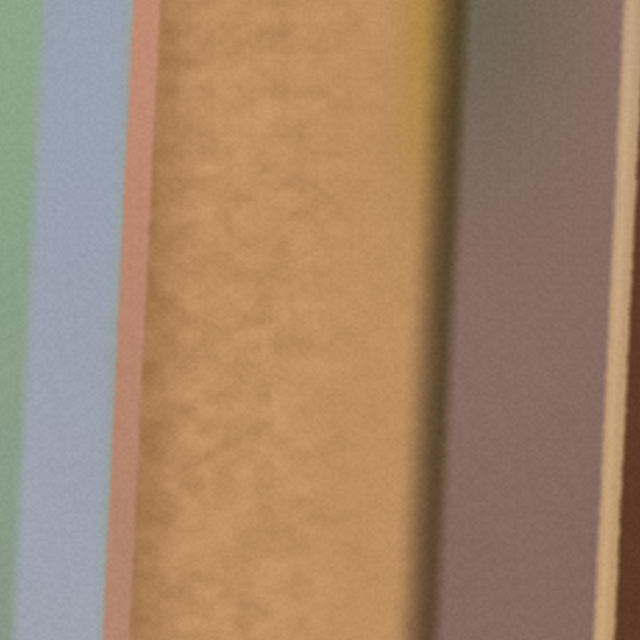
Write a WebGL 1 fragment shader that draws this texture.

```glsl
precision highp float;
// Leaning painted boards: soft vertical bands with a shaded groove and fine grain.
uniform vec2 u_resolution;

float hash(vec2 p) {
  return fract(sin(dot(p, vec2(127.1, 311.7))) * 43758.5453);
}

float noise(vec2 p) {
  vec2 i = floor(p);
  vec2 f = fract(p);
  f = f * f * (3.0 - 2.0 * f);
  return mix(mix(hash(i), hash(i + vec2(1.0, 0.0)), f.x),
             mix(hash(i + vec2(0.0, 1.0)), hash(i + vec2(1.0, 1.0)), f.x), f.y);
}

float fbm(vec2 p) {
  float sum = 0.0;
  float amp = 0.5;
  for (int i = 0; i < 4; i++) {
    sum += amp * noise(p);
    p = p * 2.03 + 17.3;
    amp *= 0.5;
  }
  return sum;
}

// Soft step centred on an edge
float edge(float center, float halfWidth, float x) {
  return smoothstep(center - halfWidth, center + halfWidth, x);
}

void main() {
  vec2 uv = gl_FragCoord.xy / u_resolution;

  // Straighten the lean, with slightly rough borders
  float x = uv.x + 0.048 * (1.0 - uv.y);
  float rough = x + 0.004 * (fbm(vec2(uv.x * 30.0, uv.y * 70.0)) - 0.47);

  // Green and blue bands, with a pale rim beside the pink strip
  vec3 green = mix(vec3(0.52, 0.59, 0.52), vec3(0.56, 0.65, 0.54), uv.y);
  vec3 blue = mix(vec3(0.62, 0.64, 0.69), vec3(0.59, 0.63, 0.69), uv.y);
  vec3 color = mix(green, blue, edge(0.068, 0.014, rough));
  color = mix(color, vec3(0.60, 0.63, 0.60), 0.75 * edge(0.197, 0.010, rough));

  // Pink strip
  vec3 pink = mix(vec3(0.70, 0.52, 0.43), vec3(0.75, 0.54, 0.44), uv.y);
  color = mix(color, pink, edge(0.208, 0.005, rough));

  // Tan board: dark at the left, golden at the upper right, mottled between
  vec3 tan_ = mix(vec3(0.65, 0.47, 0.31), vec3(0.74, 0.56, 0.38), smoothstep(0.245, 0.34, x));
  float golden = smoothstep(0.59, 0.67, x) * smoothstep(0.45, 1.0, uv.y);
  tan_ = mix(tan_, vec3(0.70, 0.54, 0.29), golden);
  float mottle = fbm(uv * vec2(34.0, 42.0)) - 0.47;
  float mottleMask = 1.0 - smoothstep(0.45, 0.64, x);
  tan_ += mottle * mix(0.03, 0.11, mottleMask) * vec3(1.0, 0.95, 0.85);
  color = mix(color, tan_, edge(0.250, 0.005, rough));

  // Shaded fall-off into the groove
  vec3 groove = mix(vec3(0.37, 0.28, 0.20), vec3(0.34, 0.28, 0.17), uv.y);
  color = mix(color, groove, smoothstep(0.656, 0.720, rough));

  // Mauve board, greyer near the top left
  vec3 mauve = mix(vec3(0.52, 0.41, 0.38), vec3(0.53, 0.43, 0.39), uv.y);
  float grey = smoothstep(0.55, 1.05, uv.y) * (1.0 - smoothstep(0.74, 0.98, x));
  mauve = mix(mauve, vec3(0.43, 0.40, 0.34), grey);
  color = mix(color, mauve, edge(0.731, 0.014, rough));

  // Cream strip and the dark brown beyond it
  vec3 cream = mix(vec3(0.74, 0.60, 0.43), vec3(0.72, 0.60, 0.47), uv.y);
  cream += 0.05 * (1.0 - abs(x - 0.988) / 0.012) * step(abs(x - 0.988), 0.012);
  color = mix(color, cream, edge(0.975, 0.006, rough));
  color = mix(color, vec3(0.37, 0.23, 0.16), edge(1.008, 0.006, rough));

  // Fine grain and faint broad tone changes
  color += 0.030 * (noise(uv * 230.0) - 0.5);
  color += 0.025 * (fbm(uv * 5.0 + 9.0) - 0.47);
  gl_FragColor = vec4(color, 1.0);
}
```
